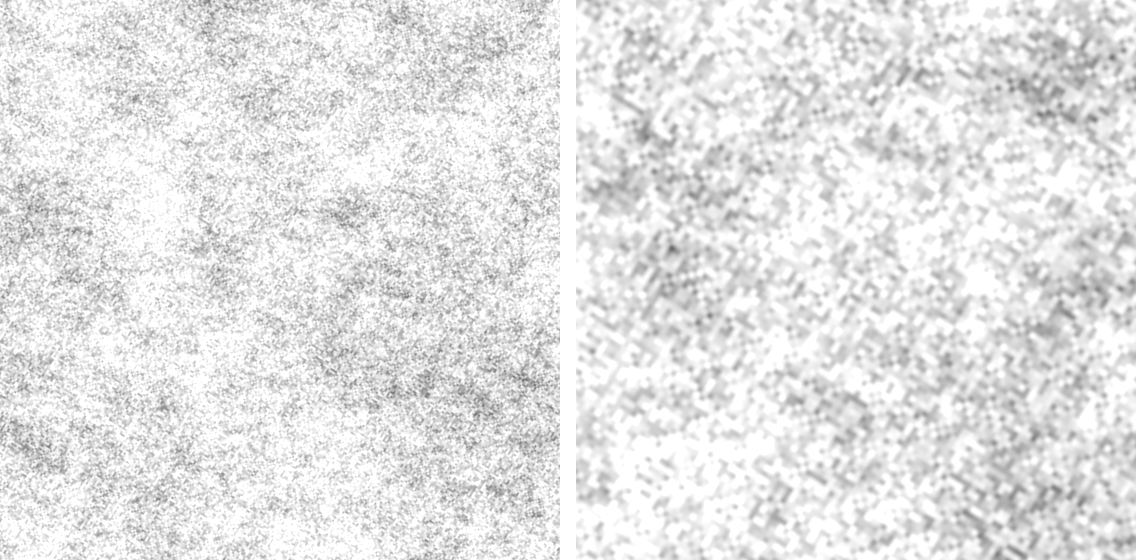
Left: the whole. Right: its middle third, enlarged.
Reproduce this texture procedurally as a Shadertoy shader.

```glsl
// Pale, worn paper covered in fine grey speckle.
// Cloudy octaves of value noise set how dense the speckle is, a fine grain
// breaks it into flecks, and a clipped tone curve turns the sum into ink.

// Integer hash: lattice cell and layer seed to a value in 0..1
float hash(ivec2 cell, int seed) {
    uint h = uint(cell.x) * 1597334677u ^ uint(cell.y) * 3812015801u;
    h ^= uint(seed) * 2654435769u;
    h = (h ^ (h >> 16)) * 2146121005u;
    h = (h ^ (h >> 15)) * 2221713035u;
    h ^= h >> 16;
    return float(h >> 8) / 16777216.0;
}

// Smooth value noise, scaled to zero mean and unit deviation
float noise(vec2 p, int seed) {
    ivec2 cell = ivec2(floor(p));
    vec2 t = fract(p);
    t = t * t * (3.0 - 2.0 * t);
    float low = mix(hash(cell, seed), hash(cell + ivec2(1, 0), seed), t.x);
    float high = mix(hash(cell + ivec2(0, 1), seed), hash(cell + ivec2(1, 1), seed), t.x);
    return (mix(low, high, t.y) - 0.5) / 0.2145;
}

vec2 rotate(vec2 p, float angle) {
    float c = cos(angle), s = sin(angle);
    return vec2(c * p.x - s * p.y, s * p.x + c * p.y);
}

// Broad to medium mottling, slightly wider than tall
float clouds(vec2 uv) {
    float sum = 0.0;
    float frequency = 3.3;
    for (int i = 0; i < 5; i++) {
        float tilt = 0.4 * sin(float(i) * 2.4 + 0.8);
        vec2 p = rotate(uv, tilt) * vec2(0.85, 1.15) * frequency;
        sum += 0.25 * noise(p + 17.3 * float(i), i);
        frequency *= 2.1;
    }
    return sum;
}

// Faint brushed marks running across the sheet
float streaks(vec2 uv) {
    return 0.15 * noise(rotate(uv, 0.12) * vec2(16.0, 105.0), 11);
}

// Small clumps and the finest flecks, turned off the pixel grid
float grain(vec2 uv) {
    float clumps = noise(rotate(uv, 0.9) * 132.0, 21);
    float flecks = noise(rotate(uv, 0.56) * 272.0, 22);
    return 0.30 * clumps + 0.76 * flecks;
}

void mainImage(out vec4 fragColor, in vec2 fragCoord) {
    vec2 uv = fragCoord / iResolution.y;
    float density = clouds(uv) + streaks(uv) + grain(uv);

    // Sparse areas clip to bare paper; the densest spots darken faster
    float dense = max(density, 0.0);
    float ink = max(0.09 + 0.095 * density + 0.012 * dense * dense, 0.0);
    fragColor = vec4(vec3(1.0 - ink), 1.0);
}
```
